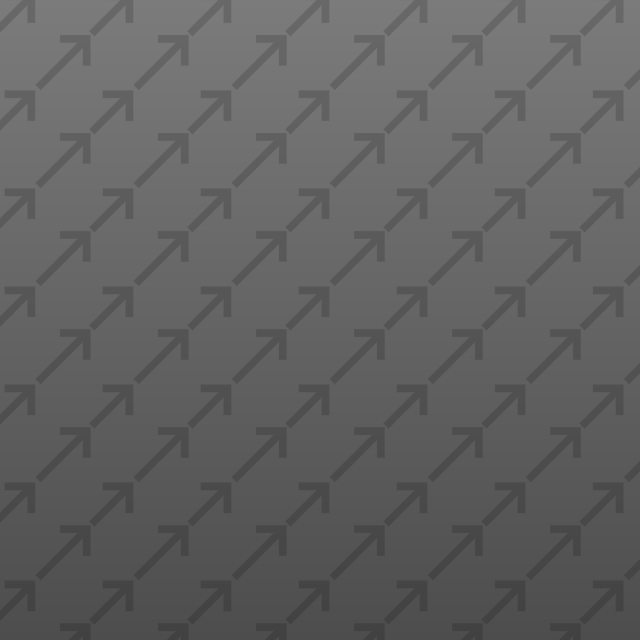
Write a Shadertoy shader that draws this pattern.

```glsl
// Layout, in units of the canvas height
const float CELL = 0.1532;
const vec2 FIRST_TIP = vec2(0.1415, 0.9453);
const float TIP_STEP = 0.0667;      // diagonal step from long to short arrow
const float LONG_REACH = 0.0820;    // tip to tail, along each axis
const float SHORT_REACH = 0.0648;
const float HEAD_LENGTH = 0.0478;
const float HEAD_WIDTH = 0.0121;
const float SHAFT_WIDTH = 0.0115;
const float SOFTNESS = 0.0012;

// Tones
const float TOP_GREY = 0.483;
const float BOTTOM_GREY = 0.302;
const float ARROW_OPACITY = 0.155;

float boxDistance(vec2 p, vec2 halfSize) {
    vec2 d = abs(p) - halfSize;
    return length(max(d, 0.0)) + min(max(d.x, d.y), 0.0);
}

// Arrow pointing up and right, with its outer corner at the origin
float arrowDistance(vec2 p, float reach) {
    // Fold over the diagonal so one bar makes both sides of the head
    vec2 folded = vec2(min(p.x, p.y), max(p.x, p.y));
    vec2 barHalf = 0.5 * vec2(HEAD_LENGTH, HEAD_WIDTH);
    float head = boxDistance(folded + barHalf, barHalf);

    // Shaft in diagonal axes, stopping inside the corner of the head
    vec2 diagonal = vec2(p.x + p.y, p.x - p.y) * sqrt(0.5);
    float tail = -reach * sqrt(2.0);
    float tip = -0.5 * SHAFT_WIDTH;
    vec2 shaftHalf = 0.5 * vec2(tip - tail, SHAFT_WIDTH);
    float shaft = boxDistance(diagonal - vec2(0.5 * (tip + tail), 0.0), shaftHalf);

    return min(head, shaft);
}

// Repeat space with each arrow centred in its cell
vec2 repeatAround(vec2 p, float reach) {
    float middle = -0.5 * reach;
    return (fract((p - middle) / CELL + 0.5) - 0.5) * CELL + middle;
}

void mainImage(out vec4 fragColor, in vec2 fragCoord) {
    vec2 uv = fragCoord / iResolution.y;
    vec2 p = uv - FIRST_TIP;

    // Long and short arrows alternate along each diagonal
    float longArrow = arrowDistance(repeatAround(p, LONG_REACH), LONG_REACH);
    float shortArrow = arrowDistance(repeatAround(p - TIP_STEP, SHORT_REACH), SHORT_REACH);
    float dist = min(longArrow, shortArrow);

    float edge = max(SOFTNESS, 0.7 / iResolution.y);
    float coverage = 1.0 - smoothstep(-edge, edge, dist);

    // Vertical gradient, darkened under the arrows
    float grey = mix(BOTTOM_GREY, TOP_GREY, uv.y);
    grey *= 1.0 - ARROW_OPACITY * coverage;
    fragColor = vec4(vec3(grey), 1.0);
}
```
